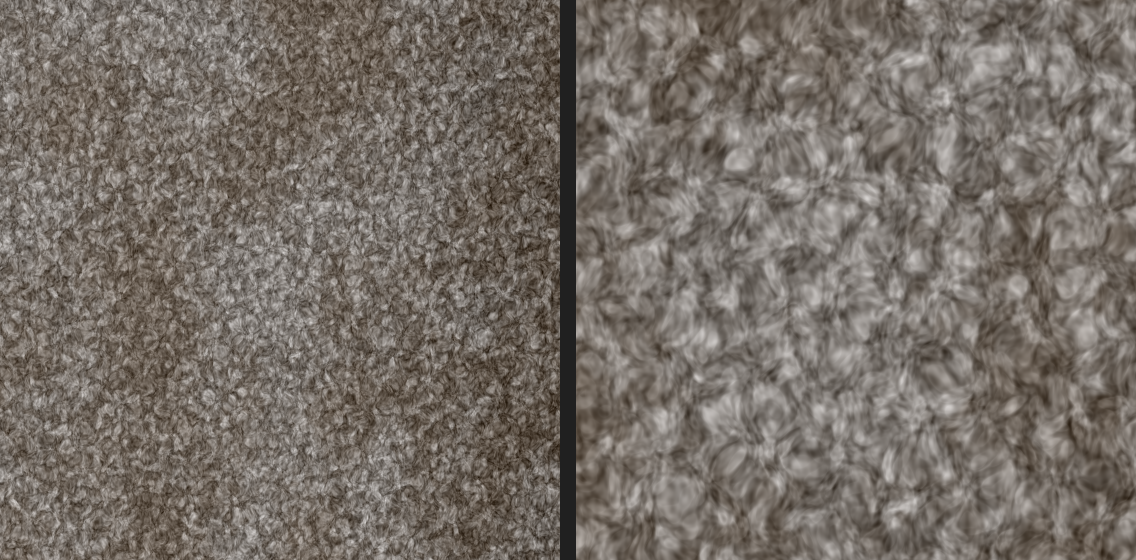
Left: the whole. Right: its middle third, enlarged.
A WebGL 2 fragment shader for this texture:

```glsl
#version 300 es
precision highp float;
// Cut-pile carpet: soft leaning tufts in two sizes with dark gaps between them,
// fine fibre noise on top, and broad ragged patches of brown and grey pile.
// Tufts are jittered elliptical splats; everything else is gradient noise.

uniform vec2 u_resolution;
out vec4 fragColor;

const float TAU = 6.2831853;
const vec3 GREY_PILE = vec3(0.510, 0.489, 0.470);
const vec3 BROWN_PILE = vec3(0.432, 0.388, 0.345);

// Integer hash of a cell, giving three values in 0..1
vec3 hash3(vec2 cell, uint seed) {
  uvec3 v = uvec3(uvec2(ivec2(cell)), seed) * 1664525u + 1013904223u;
  v.x += v.y * v.z; v.y += v.z * v.x; v.z += v.x * v.y;
  v ^= v >> 16u;
  v.x += v.y * v.z; v.y += v.z * v.x; v.z += v.x * v.y;
  return vec3(v >> 8u) / 16777216.0;
}

float gradientDot(vec2 cell, vec2 offset, uint seed) {
  float angle = TAU * hash3(cell, seed).x;
  return dot(vec2(cos(angle), sin(angle)), offset);
}

float gradientNoise(vec2 p, uint seed) {
  vec2 cell = floor(p);
  vec2 f = p - cell;
  vec2 fade = f * f * f * (f * (f * 6.0 - 15.0) + 10.0);
  vec2 e = vec2(1.0, 0.0);
  float bottom = mix(gradientDot(cell, f, seed),
                     gradientDot(cell + e.xy, f - e.xy, seed), fade.x);
  float top = mix(gradientDot(cell + e.yx, f - e.yx, seed),
                  gradientDot(cell + e.xx, f - e.xx, seed), fade.x);
  return mix(bottom, top, fade.y);
}

float fbm(vec2 p, uint seed) {
  float sum = 0.0;
  float amplitude = 1.0;
  for (uint i = 0u; i < 5u; i++) {
    sum += amplitude * gradientNoise(p, seed + i);
    p = mat2(1.6, 1.2, -1.2, 1.6) * p;
    amplitude *= 0.58;
  }
  return sum;
}

// Blended splats: x is tuft tone about zero, y is how open the gap is
vec2 tufts(vec2 p, uint seed) {
  vec2 cell = floor(p);
  float weightSum = 0.0;
  float toneSum = 0.0;
  for (int y = -1; y <= 1; y++) {
    for (int x = -1; x <= 1; x++) {
      vec2 id = cell + vec2(x, y);
      vec3 rnd = hash3(id, seed);
      vec2 d = p - id - rnd.xy;
      float lean = (fract(rnd.z * 57.0) - 0.6) * 1.8;
      float c = cos(lean);
      float s = sin(lean);
      d = mat2(c, -s, s, c) * d * vec2(1.25, 0.8);
      float weight = exp(-9.0 * dot(d, d));
      weightSum += weight;
      toneSum += weight * (rnd.z - 0.5);
    }
  }
  float gap = 1.0 - smoothstep(0.04, 0.27, weightSum);
  return vec2(toneSum / (weightSum + 0.02), gap);
}

void main() {
  vec2 uv = gl_FragCoord.xy / min(u_resolution.x, u_resolution.y);

  // Bend the tuft grid so that rows never show
  vec2 bend = vec2(gradientNoise(uv * 38.0, 11u), gradientNoise(uv * 38.0, 12u));
  vec2 pile = uv + 0.008 * bend;
  vec2 coarse = tufts(pile * 78.0, 21u);
  vec2 fine = tufts(pile * 132.0 + 7.3, 22u);

  // Brown and grey patches with edges broken up by single tufts
  float patches = fbm(uv * vec2(3.6, 3.0) + 4.7, 31u);
  float brown = smoothstep(-0.55, 0.55, patches - 0.5 * coarse.x);
  vec3 color = mix(GREY_PILE, BROWN_PILE, brown);

  // Tuft relief, fibres and gaps
  float clumps = gradientNoise(uv * 34.0, 41u);
  float fibres = 0.16 * gradientNoise(pile * vec2(215.0, 150.0), 42u)
               + 0.11 * gradientNoise(pile * vec2(330.0, 250.0), 43u);
  float relief = 0.21 * coarse.x + 0.18 * fine.x + 0.05 * clumps + fibres;
  float gaps = coarse.y * (0.09 + 0.08 * clumps) + 0.05 * fine.y;
  float tone = relief * mix(1.1, 0.88, brown) - gaps + 0.05;

  // Light falls off toward the right
  tone -= 0.075 * smoothstep(0.5, 1.05, uv.x);

  // Warm the shadows slightly and cool the highlights
  color += tone * vec3(0.98, 1.0, 1.03);
  fragColor = vec4(clamp(color, 0.0, 1.0), 1.0);
}
```
